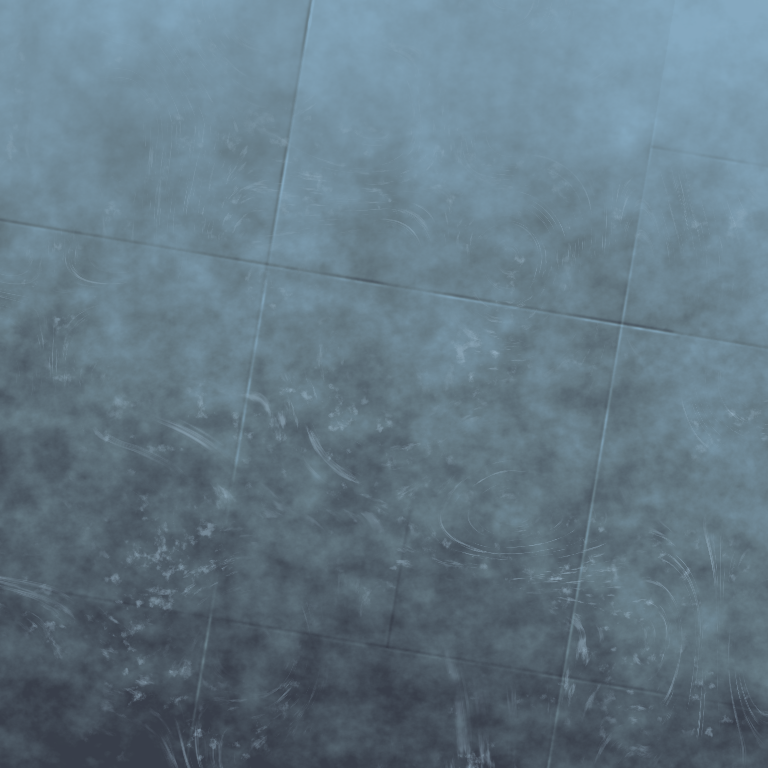
A Shadertoy shader for this texture:

```glsl
const vec3 DARK_SLATE  = vec3(0.22, 0.245, 0.29);
const vec3 MID_SLATE   = vec3(0.39, 0.47, 0.51);
const vec3 LIGHT_SLATE = vec3(0.52, 0.66, 0.75);
const vec3 SCUFF_COLOR = vec3(0.60, 0.70, 0.77);

const vec2  GRID_ORIGIN = vec2(0.349, 0.654); // a crossing of two seams
const float GRID_ANGLE  = 0.165;
const float TILE_SIZE   = 0.466;
const float SEAM_WIDTH  = 0.0019;
const float SEAM_SHADOW = 0.24;
const float SEAM_LIGHT  = 0.30;
const float HALF_SEAM   = 0.30;
const float TILE_VARIATION = 0.03;
const float MOTTLE = 0.34;
const float STREAK = 0.20;
const float GRAIN  = 0.48;
const float FINE_GRAIN = 0.20;
const float SCUFF  = 0.55;

float hash(vec2 p) {
    return fract(sin(dot(p, vec2(127.1, 311.7))) * 43758.5453);
}

float noise(vec2 p) {
    vec2 i = floor(p), f = fract(p);
    f = f * f * (3.0 - 2.0 * f);
    return mix(mix(hash(i), hash(i + vec2(1, 0)), f.x),
               mix(hash(i + vec2(0, 1)), hash(i + vec2(1, 1)), f.x), f.y);
}

float fbm(vec2 p) {
    float sum = 0.0, amp = 0.5;
    for (int i = 0; i < 5; i++) {
        sum += amp * noise(p);
        p = mat2(1.6, 1.2, -1.2, 1.6) * p + 7.3;
        amp *= 0.55;
    }
    return sum / 1.056;
}

float bell(float x) {
    return exp(-x * x);
}

// Shadow on the positive side of a seam, worn highlight on the other
float seam(float d, float along, float seed, float shadow, float light) {
    float w = max(SEAM_WIDTH, 0.6 / iResolution.y);
    float wear = smoothstep(0.25, 0.75, noise(vec2(along * 16.0, seed * 9.7)));
    float chips = 0.4 + 1.2 * noise(vec2(along * 90.0, seed * 5.3));
    float dark = bell((d - w) / (1.2 * w)) * (0.35 + 0.65 * wear);
    float pale = bell((d + 0.7 * w) / w) * (0.15 + 0.85 * wear) * chips;
    return SEAM_LIGHT * light * pale - SEAM_SHADOW * shadow * dark;
}

// Small pale wisps and flecks, denser in scattered patches
float scuffs(vec2 p) {
    float patches = smoothstep(0.42, 0.72, fbm(p * 11.0 + 13.0));
    float tilt = 2.0 * noise(p * 6.0 + 40.0) - 0.3;
    vec2 q = mat2(cos(tilt), sin(tilt), -sin(tilt), cos(tilt)) * p;
    float wisps = smoothstep(0.58, 0.85, fbm(q * vec2(28.0, 75.0)));
    float flecks = smoothstep(0.62, 0.85, fbm(p * 65.0 + 4.0));
    return patches * (wisps + flecks);
}

void mainImage(out vec4 fragColor, in vec2 fragCoord) {
    vec2 uv = fragCoord / iResolution.y;

    // Tilted tile grid
    float c = cos(GRID_ANGLE), s = sin(GRID_ANGLE);
    vec2 offset = uv - GRID_ORIGIN;
    vec2 along = vec2(dot(offset, vec2(c, -s)), dot(offset, vec2(s, c)));
    vec2 grid = along / TILE_SIZE;
    vec2 cell = floor(grid);
    vec2 line = floor(grid + 0.5);
    vec2 toSeam = (grid - line) * TILE_SIZE;
    vec2 toHalf = (grid - cell - 0.5) * TILE_SIZE;

    // Light falling from the upper right
    float tone = 0.04 + 0.77 * uv.y + 0.17 * uv.x;
    tone += TILE_VARIATION * (2.0 * hash(cell + 3.0) - 1.0);

    // Cloudy mottling, streaks along the tiles and grain, rougher lower down
    float rough = mix(1.0, 0.38, smoothstep(0.45, 0.95, uv.y));
    tone += MOTTLE * (fbm(uv * 6.0) - 0.5);
    tone += STREAK * (fbm(along * vec2(16.0, 2.5) + 5.0) - 0.5);
    tone += GRAIN * rough * (fbm(uv * vec2(27.0, 31.0) + 17.0) - 0.5);
    tone += FINE_GRAIN * rough * (fbm(uv * vec2(85.0, 100.0)) - 0.5);

    // Seams across, paler towards the right
    float mainRow = line.y == 0.0 ? 1.0 : 0.4;
    float paleRight = mix(0.3, 1.0, smoothstep(0.35, 0.75, uv.x));
    tone += mainRow * seam(toSeam.y, along.x, line.y + 2.0, 1.0, paleRight);

    // Seams down, with a soft shaded edge above the main crossing
    float upper = smoothstep(-0.1, 0.1, grid.y);
    float mainColumn = line.x == 0.0 ? 1.0 : 0.25;
    float fade = line.x == 0.0 ? 1.0 : 1.0 - smoothstep(0.3, 0.65, grid.y);
    tone += fade * seam(-toSeam.x, along.y, line.x + 7.0, mix(0.25, mainColumn, upper), 0.8);
    float side = smoothstep(-0.002, 0.002, toSeam.x) * 2.0 - 1.0;
    tone += 0.07 * side * upper * mainColumn * exp(-abs(toSeam.x) / 0.06);

    // Faint half seams inside two of the tiles
    if (cell == vec2(1, 0)) tone += HALF_SEAM * seam(toHalf.y, along.x, 11.0, 1.4, 0.5);
    if (cell == vec2(0, -1)) {
        float lower = 1.0 - smoothstep(-0.75, -0.4, grid.y);
        tone += HALF_SEAM * lower * seam(toHalf.x, along.y, 12.0, 1.4, 0.3);
    }

    tone = clamp(tone, 0.0, 1.0);
    vec3 color = tone < 0.5 ? mix(DARK_SLATE, MID_SLATE, tone * 2.0)
                            : mix(MID_SLATE, LIGHT_SLATE, tone * 2.0 - 1.0);
    color = mix(color, SCUFF_COLOR, clamp(SCUFF * rough * scuffs(uv), 0.0, 0.7));
    fragColor = vec4(color, 1.0);
}
```
